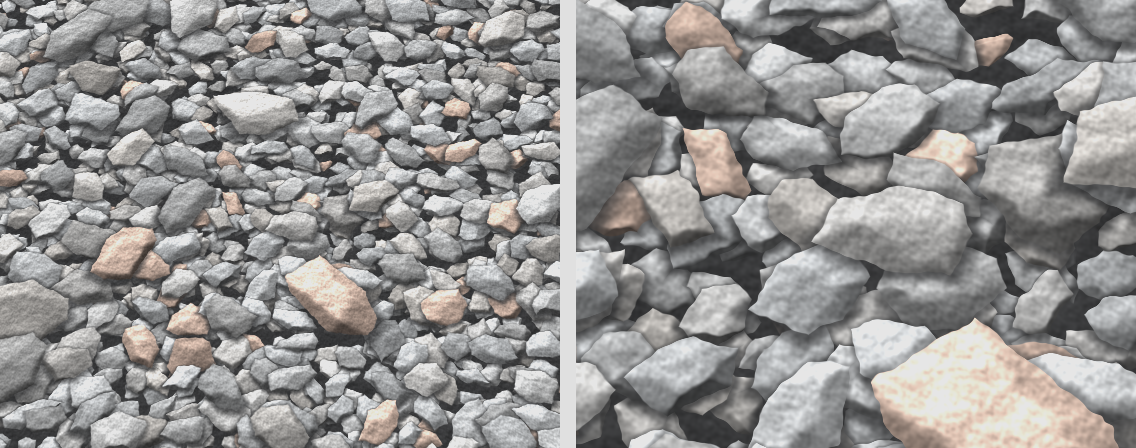
Left, the full canvas; right, a detail of the centre.
Reproduce this texture procedurally as a Shadertoy shader.

```glsl
// Bed of crushed grey gravel: faceted angular stones of mixed size, a few of them tan.

const float TAU = 6.2831853;
const vec3 GAP_COLOR = vec3(0.215, 0.217, 0.222);
const vec3 COOL_TINT = vec3(0.985, 1.0, 1.012);
const vec3 WARM_TINT = vec3(1.02, 1.0, 0.975);
const vec3 TAN_TINT = vec3(1.12, 0.98, 0.90);
const vec3 LIGHT = vec3(-0.21, 0.60, 0.77);

float hash(vec2 p) {
    vec3 q = fract(p.xyx * 0.1031);
    q += dot(q, q.yzx + 33.33);
    return fract((q.x + q.y) * q.z);
}

vec2 gradientAt(vec2 cell) {
    float a = TAU * hash(cell);
    return vec2(cos(a), sin(a));
}

float gradientNoise(vec2 p) {
    vec2 i = floor(p), f = p - i;
    vec2 u = f * f * f * (f * (f * 6.0 - 15.0) + 10.0);
    vec2 e = vec2(1.0, 0.0);
    float a = dot(gradientAt(i), f);
    float b = dot(gradientAt(i + e), f - e);
    float c = dot(gradientAt(i + e.yx), f - e.yx);
    float d = dot(gradientAt(i + 1.0), f - 1.0);
    return mix(mix(a, b, u.x), mix(c, d, u.x), u.y);
}

float fbm(vec2 p) {
    float sum = 0.0, amp = 1.0;
    for (int i = 0; i < 4; i++) {
        sum += amp * gradientNoise(p);
        p = mat2(1.6, 1.2, -1.2, 1.6) * p + 7.3;
        amp *= 0.55;
    }
    return sum;
}

mat2 rotation(float a) {
    float c = cos(a), s = sin(a);
    return mat2(c, s, -s, c);
}

// Adds one plane of the stone, favouring the lowest one at this point.
void addFacet(inout vec4 blend, vec2 slope, float height) {
    float weight = exp(-26.0 * height);
    blend += vec4(normalize(vec3(slope, 1.0)), 1.0) * weight;
}

vec3 stoneColor(vec3 normal, vec2 id) {
    float lit = clamp(dot(normal, LIGHT), 0.0, 1.0);
    float albedo = mix(0.86, 1.2, hash(id + 3.7));
    vec3 tint = mix(COOL_TINT, WARM_TINT, pow(hash(id + 9.1), 2.0));
    tint = mix(tint, TAN_TINT, step(0.955, hash(id + 14.3)));
    return tint * albedo * mix(0.23, 0.84, lit);
}

// Paints one stone and its contact shadow; p is in stone radii.
void paintStone(inout vec3 color, vec2 p, vec2 id, float softness) {
    if (dot(p, p) > 3.6) return;
    mat2 turn = rotation((hash(id + 1.3) - 0.5) * 2.2);
    vec2 stretch = vec2(1.15, mix(0.62, 0.95, hash(id + 5.9)));
    vec2 s = (p * turn) / stretch;

    // Sides of the outline double as sloping facets.
    float outline = -1.0;
    vec4 blend = vec4(0.0);
    for (int i = 0; i < 7; i++) {
        vec2 key = id + float(i) * 11.7;
        float a = TAU * (float(i) + 0.8 * hash(key + 2.1)) / 7.0;
        vec2 n = vec2(cos(a), sin(a));
        float edge = dot(s, n) - mix(0.68, 0.98, hash(key + 6.4));
        float steepness = mix(0.45, 1.6, hash(key + 8.8));
        outline = max(outline, edge);
        addFacet(blend, turn * (n * steepness / stretch), max(-edge, 0.0) * steepness);
    }

    // Flatter planes cut across the top.
    for (int i = 0; i < 3; i++) {
        vec2 key = id + float(i) * 17.9 + 40.0;
        float a = TAU * hash(key + 0.7);
        vec2 slope = vec2(cos(a), sin(a)) * mix(0.1, 0.5, hash(key + 4.2));
        float height = mix(0.26, 0.48, hash(key + 7.6)) - dot(slope, s);
        addFacet(blend, turn * slope, max(height, 0.0));
    }

    float below = smoothstep(0.6, -0.7, p.y);
    float shade = 1.0 - smoothstep(0.0, mix(0.12, 0.34, below), outline);
    color = mix(color, GAP_COLOR, shade * mix(0.4, 0.8, below));
    float cover = 1.0 - smoothstep(-softness, softness, outline);
    vec3 normal = normalize(blend.xyz / max(blend.w, 1e-12));
    color = mix(color, stoneColor(normal, id), cover);
}

// Scatters stones over a jittered grid, far rows first.
void paintLayer(inout vec3 color, vec2 q, float cellSize, float density, float seed, float pixel) {
    vec2 g = q / cellSize + seed * 3.37;
    vec2 base = floor(g);
    for (int y = 1; y >= -1; y--) {
        for (int x = -1; x <= 1; x++) {
            vec2 cell = base + vec2(x, y);
            vec2 id = cell + seed * 57.0;
            if (hash(id + 21.5) > density) continue;
            vec2 jitter = vec2(hash(id + 31.2), hash(id + 47.6)) - 0.5;
            float radius = mix(0.46, 0.64, hash(id + 26.8));
            vec2 p = (g - cell - 0.5 - 0.6 * jitter) / radius;
            paintStone(color, p, id, 0.8 * pixel / (cellSize * radius));
        }
    }
}

void mainImage(out vec4 fragColor, in vec2 fragCoord) {
    vec2 uv = fragCoord / iResolution.y;
    float depth = 0.88 + 0.3 * uv.y;
    vec2 q = vec2(uv.x - 0.62, uv.y) * depth + 4.0;
    float pixel = depth / iResolution.y;

    // Chipped, slightly uneven edges.
    vec2 rough = q + 0.0045 * vec2(gradientNoise(q * 38.0), gradientNoise(q * 38.0 + 19.0));
    rough += 0.002 * vec2(gradientNoise(q * 110.0), gradientNoise(q * 110.0 + 31.0));

    // Small stones lie beneath larger ones.
    vec3 color = GAP_COLOR;
    paintLayer(color, rough, 0.050, 1.00, 1.0, pixel);
    paintLayer(color, rough, 0.062, 0.85, 2.0, pixel);
    paintLayer(color, rough, 0.082, 0.62, 3.0, pixel);
    paintLayer(color, rough, 0.115, 0.30, 4.0, pixel);
    paintLayer(color, rough, 0.175, 0.15, 5.0, pixel);

    // Surface relief, dusty patches and grain.
    float relief = fbm(q * 34.0) - fbm(q * 34.0 + vec2(-0.05, 0.14));
    float dust = fbm(q * 17.0 + 60.0);
    float grain = gradientNoise(q * 210.0);
    color *= 1.0 + 0.42 * relief + 0.10 * dust + 0.13 * grain;
    fragColor = vec4(clamp(color, 0.17, 0.9), 1.0);
}
```
